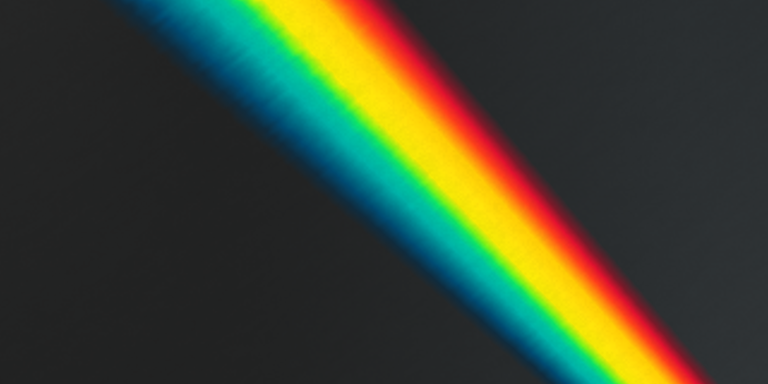
Reproduce this background procedurally as a Shadertoy shader.

```glsl
// A soft rainbow beam crossing a dark wall, narrowing toward the lower right.
// Each colour stop is a straight ray with a top and a bottom position; the
// colours are blended between rays, with value noise for the wall's texture.

const int STOPS = 14;

// Ray positions in canvas heights: x at the top edge, x at the bottom edge
const vec2 RAYS[STOPS + 2] = vec2[](
    vec2(0.247, 1.406), vec2(0.310, 1.440), vec2(0.378, 1.474), vec2(0.450, 1.505),
    vec2(0.520, 1.542), vec2(0.578, 1.573), vec2(0.620, 1.596), vec2(0.648, 1.615),
    vec2(0.685, 1.641), vec2(0.755, 1.688), vec2(0.828, 1.737), vec2(0.870, 1.766),
    vec2(0.904, 1.786), vec2(0.945, 1.813), vec2(0.980, 1.839), vec2(1.030, 1.875));

// Colours from deep blue to dark crimson
const vec3 SPECTRUM[STOPS] = vec3[](
    vec3(0.06, 0.17, 0.24), vec3(0.00, 0.29, 0.44), vec3(0.00, 0.47, 0.54),
    vec3(0.00, 0.69, 0.65), vec3(0.00, 0.76, 0.62), vec3(0.05, 0.89, 0.40),
    vec3(0.45, 0.95, 0.10), vec3(0.95, 0.91, 0.02), vec3(1.00, 0.88, 0.04),
    vec3(1.00, 0.80, 0.02), vec3(1.00, 0.50, 0.06), vec3(0.99, 0.25, 0.10),
    vec3(0.88, 0.07, 0.18), vec3(0.48, 0.10, 0.16));

float hash(vec2 p) {
    return fract(sin(dot(p, vec2(127.1, 311.7))) * 43758.5453);
}

float valueNoise(vec2 p) {
    vec2 cell = floor(p);
    vec2 f = fract(p);
    f = f * f * (3.0 - 2.0 * f);
    float low = mix(hash(cell), hash(cell + vec2(1.0, 0.0)), f.x);
    float high = mix(hash(cell + vec2(0.0, 1.0)), hash(cell + vec2(1.0)), f.x);
    return mix(low, high, f.y);
}

float ramp(float start, float end, float x) {
    return clamp((x - start) / (end - start), 0.0, 1.0);
}

float rayX(vec2 ray, float y) {
    return mix(ray.y, ray.x, y);
}

// Near-black wall, slightly cooler and lighter on the right
vec3 wallColor(vec2 p) {
    vec3 wall = mix(vec3(0.130, 0.133, 0.133), vec3(0.165, 0.182, 0.190),
                    smoothstep(0.5, 1.9, p.x));
    float lowerRight = smoothstep(1.5, 2.0, p.x) * (1.0 - p.y);
    float upperLeft = smoothstep(0.6, 0.0, p.x) * p.y;
    return wall + 0.020 * lowerRight + 0.015 * upperLeft;
}

// Blend through all rays at this height, starting and ending on the wall
vec3 beamOver(vec3 wall, vec2 p) {
    vec3 color = wall;
    for (int i = 0; i < STOPS; i++) {
        float start = rayX(RAYS[i], p.y);
        float end = rayX(RAYS[i + 1], p.y);
        color = mix(color, SPECTRUM[i], ramp(start, end, p.x));
    }
    float fadeStart = rayX(RAYS[STOPS], p.y);
    float fadeEnd = rayX(RAYS[STOPS + 1], p.y);
    return mix(color, wall, ramp(fadeStart, fadeEnd, p.x));
}

void mainImage(out vec4 fragColor, in vec2 fragCoord) {
    vec2 p = fragCoord / iResolution.y;

    // Faint brushed streaks shift the rays, most strongly at the upper left
    vec2 brushed = vec2(dot(p, vec2(0.8, 0.6)) * 22.0, dot(p, vec2(-0.6, 0.8)) * 70.0);
    float streak = valueNoise(brushed) - 0.5;
    float strength = mix(0.004, 0.018, p.y * smoothstep(1.2, 0.4, p.x));
    vec2 beamPoint = p + vec2(streak * strength, 0.0);

    vec3 color = beamOver(wallColor(p), beamPoint);

    // Fine wall grain
    float grain = valueNoise(p * 160.0) - 0.5;
    color *= 1.0 + 0.03 * grain + 0.025 * streak;

    fragColor = vec4(clamp(color, 0.0, 1.0), 1.0);
}
```
